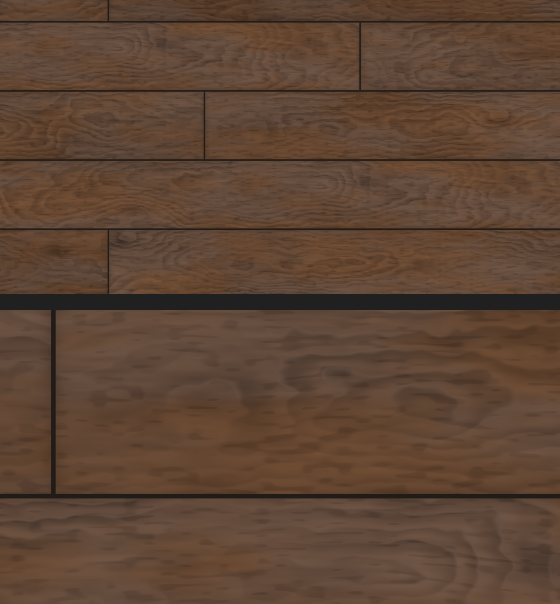
Top: the whole. Bottom: its middle third, enlarged.
A Shadertoy shader for this texture:

```glsl
const float PLANK_HEIGHT = 0.2351;   // fraction of canvas height
const float FIRST_SEAM = 0.2205;
const float PLANK_LENGTH = 9.5;      // in plank heights
const vec4 ROW_START = vec4(1.568, -1.34, 2.958, -4.29);
const float SEAM_HALF_WIDTH = 0.011;
const float RING_COUNT = 14.0;
const float RING_DEPTH = 0.34;
const float FIBRE_DEPTH = 0.38;
const float PORE_DEPTH = 0.22;
const int KNOTS_PER_PLANK = 4;
const vec3 DARK_WOOD = vec3(0.275, 0.197, 0.148);
const vec3 LIGHT_WOOD = vec3(0.465, 0.338, 0.256);
const vec3 GREY_GRAIN = vec3(0.41, 0.335, 0.29);
const vec3 WARM_TINT = vec3(1.02, 0.97, 0.87);
const vec3 COOL_TINT = vec3(0.98, 1.03, 1.10);
const vec3 SEAM_COLOR = vec3(0.135, 0.110, 0.095);

float hash(vec2 p) {
    vec3 q = fract(vec3(p.xyx) * 0.1031);
    q += dot(q, q.yzx + 33.33);
    return fract((q.x + q.y) * q.z);
}

float noise(vec2 p) {
    vec2 i = floor(p), f = fract(p);
    f = f * f * (3.0 - 2.0 * f);
    return mix(mix(hash(i), hash(i + vec2(1, 0)), f.x),
               mix(hash(i + vec2(0, 1)), hash(i + vec2(1, 1)), f.x), f.y);
}

float fbm(vec2 p) {
    float sum = 0.0, amp = 0.5;
    for (int i = 0; i < 4; i++) {
        sum += amp * noise(p);
        p = p * 2.03 + 17.3;
        amp *= 0.5;
    }
    return sum / 0.9375;
}

// x: growth ring field, y: darkness of the knot cores
vec2 growthField(vec2 p, vec2 seed, float arched) {
    vec2 heart = vec2(mix(4.9, 6.0, max(arched, hash(seed + 3.1))),
                      mix(0.42, 0.62, hash(seed + 5.7)));
    vec2 d = p - heart;
    d.x *= mix(0.13, 0.30, arched) * (d.x < 0.0 ? 0.5 : 1.0);
    float field = length(d);
    field += 0.42 * (fbm(p * vec2(0.75, 1.5) + seed * 7.0) - 0.5);
    field += 0.05 * (noise(p * vec2(4.0, 7.0) + seed * 11.0) - 0.5);
    field += 0.022 * (noise(p * vec2(13.0, 22.0) + seed) - 0.5);
    float core = 0.0;
    for (int i = 0; i < KNOTS_PER_PLANK; i++) {
        vec2 id = seed * 3.7 + float(i) * 9.1;
        vec2 knot = vec2((float(i) + hash(id)) * PLANK_LENGTH / float(KNOTS_PER_PLANK),
                         mix(0.2, 0.8, hash(id + 2.3)));
        vec2 k = (p - knot) * vec2(2.2, 5.0);
        float r2 = dot(k, k);
        field += 0.20 * exp(-r2);
        core += hash(id + 4.9) * exp(-6.0 * r2);
    }
    return vec2(field, core);
}

vec3 woodColor(vec2 p, vec2 id, float arched) {
    vec2 seed = vec2(hash(id + 21.0), hash(id + 47.0)) * 40.0;
    vec2 growth = growthField(p, seed, arched);
    vec2 q = p + seed;

    // Rings darken slowly, then end sharply
    float t = fract(growth.x * RING_COUNT);
    float ring = smoothstep(0.05, 0.75, t) * (1.0 - smoothstep(0.78, 1.0, t));
    float ringFade = mix(0.35, 1.0, smoothstep(0.3, 0.7, fbm(q * vec2(0.9, 2.2))));

    // Fibres and pores follow the grain
    vec2 g = vec2(q.x, q.y + 0.25 * growth.x);
    float fibre = 0.6 * noise(g * vec2(2.5, 24.0)) + 0.4 * noise(g * vec2(7.0, 48.0));
    float pore = smoothstep(0.62, 0.9, noise(g * vec2(11.0, 52.0) + 8.0));
    float patches = fbm(q * vec2(0.6, 2.0) + 31.0) - 0.5;

    float shade = 0.66 + 0.24 * (hash(id + 12.0) - 0.5) + 0.45 * patches;
    shade += FIBRE_DEPTH * (fibre - 0.5);
    shade -= RING_DEPTH * ring * ringFade + PORE_DEPTH * pore + 0.6 * growth.y;
    vec3 color = mix(DARK_WOOD, LIGHT_WOOD, clamp(shade, -0.4, 1.15));

    // Warm and cool zones, with grey bloom beside some rings
    float cool = smoothstep(0.3, 0.7, fbm(q * vec2(0.8, 3.0) + 5.0));
    color *= mix(WARM_TINT, COOL_TINT, cool);
    float bloom = smoothstep(0.75, 0.95, t) * (1.0 - smoothstep(0.95, 1.0, t));
    return mix(color, GREY_GRAIN, 0.4 * bloom * cool * ringFade);
}

void mainImage(out vec4 fragColor, in vec2 fragCoord) {
    vec2 p = fragCoord / iResolution.y;
    float pixel = 1.0 / (iResolution.y * PLANK_HEIGHT);

    // Staggered plank layout
    float across = (p.y - FIRST_SEAM) / PLANK_HEIGHT + 1.0;
    float row = floor(across);
    float along = p.x / PLANK_HEIGHT - ROW_START[int(mod(row, 4.0))];
    float plank = floor(along / PLANK_LENGTH);
    vec2 local = vec2(along - plank * PLANK_LENGTH, across - row);

    // Odd rows share one arched board figure
    float arched = mod(row, 2.0);
    vec2 id = vec2(arched > 0.5 ? 1.0 : row, plank) + 10.0;
    vec3 color = woodColor(local, id, arched);

    // Seams with a slightly shaded bevel
    vec2 edge = min(local, vec2(PLANK_LENGTH, 1.0) - local);
    float seam = min(edge.x, edge.y);
    color *= 1.0 - 0.14 * exp(-seam * 28.0);
    float cover = 1.0 - smoothstep(-0.5 * pixel, 0.5 * pixel, seam - SEAM_HALF_WIDTH);
    color = mix(color, SEAM_COLOR, cover);
    fragColor = vec4(color, 1.0);
}
```
